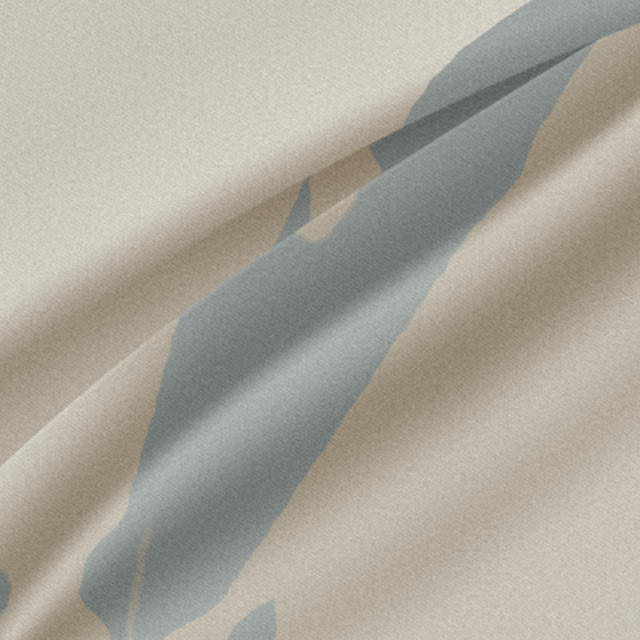
Give the GLSL for this texture, as a WebGL 1 fragment shader.

```glsl
precision highp float;
// Softly folded cream twill with a brushed blue-grey leaf print.

uniform vec2 u_resolution;

const vec3 CREAM_DARK = vec3(0.45, 0.38, 0.285);
const vec3 CREAM_LIGHT = vec3(0.835, 0.82, 0.78);
const vec3 BLUE_DARK = vec3(0.30, 0.32, 0.31);
const vec3 BLUE_LIGHT = vec3(0.725, 0.755, 0.745);

vec2 hashGradient(vec2 cell) {
  vec2 k = vec2(dot(cell, vec2(127.1, 311.7)), dot(cell, vec2(269.5, 183.3)));
  return fract(sin(k) * 43758.5) * 2.0 - 1.0;
}

float gradientNoise(vec2 p) {
  vec2 i = floor(p);
  vec2 f = fract(p);
  vec2 w = f * f * f * (f * (f * 6.0 - 15.0) + 10.0);
  vec2 e = vec2(1.0, 0.0);
  float low = mix(dot(hashGradient(i), f), dot(hashGradient(i + e.xy), f - e.xy), w.x);
  float high = mix(dot(hashGradient(i + e.yx), f - e.yx), dot(hashGradient(i + e.xx), f - e.xx), w.x);
  return mix(low, high, w.y);
}

float cubic(float x, vec4 c) {
  return c.x + x * (c.y + x * (c.z + x * c.w));
}

// Antialiased coverage of the positive side of d
float inside(float d, float soft) {
  return smoothstep(-soft, soft, d);
}

float segmentDistance(vec2 p, vec2 a, vec2 b) {
  vec2 ab = b - a;
  return length(p - a - ab * clamp(dot(p - a, ab) / dot(ab, ab), 0.0, 1.0));
}

vec3 cloth(float light, float dye) {
  return mix(mix(CREAM_DARK, CREAM_LIGHT, light), mix(BLUE_DARK, BLUE_LIGHT, light), dye);
}

float leafRight(float y) {
  float bump = 0.02 * exp(-pow((y - 0.72) / 0.06, 2.0));
  return 0.305 + 0.671 * y + bump - 0.05 * (1.0 - smoothstep(0.0, 0.06, y));
}

// Print on the front folds: leaf body, notch, pale vein and small fragments
float frontPrint(vec2 p, float soft) {
  float left = 0.143 + 0.27 * p.y - 0.04 * (1.0 - smoothstep(0.13, 0.2, p.y))
             + 0.07 * (1.0 - smoothstep(0.0, 0.08, p.y));
  float leaf = inside(min(p.x - left, leafRight(p.y) - p.x), soft);
  float notch = inside(0.028 - segmentDistance(p, vec2(0.49, 0.65), vec2(0.53, 0.7)), soft * 2.0);
  float veinX = 0.202 + 0.13 * p.y + 0.2 * p.y * p.y;
  float vein = inside(0.006 - abs(p.x - veinX), soft * 1.5) * (1.0 - smoothstep(0.12, 0.23, p.y));
  float tip = min(min(0.43 - p.x, p.x - 0.352 - 0.85 * p.y), 0.045 + 0.5 * (p.x - 0.39) - p.y);
  float fleck = (1.0 - length((p - vec2(0.0, 0.075)) / vec2(0.014, 0.035))) * 0.014;
  leaf *= (1.0 - notch) * (1.0 - 0.6 * vein);
  return max(leaf, max(inside(tip, soft), inside(fleck, soft)));
}

// Print glimpsed in the valley between the two overlapping folds
float valleyPrint(vec2 p, float soft) {
  float body = min(p.x - 0.58 - 0.5 * (0.765 - p.y), leafRight(p.y) - p.x);
  float wedge = min(p.x - 0.475 + 0.49 * (0.714 - p.y), 0.484 - p.x);
  return inside(max(body, wedge), soft);
}

float upperPrint(vec2 p, float soft) {
  float h = p.y - 0.805;
  return inside(p.x - (0.632 + 0.4 * h + 3.2 * h * h), soft);
}

// Light across the front folds; arguments are the heights of three ridges
float frontLight(vec2 p, float crease, float ridge, float lowRidge) {
  float t = (crease - p.y) / (crease - ridge);
  float rim = mix(0.92, 0.6, smoothstep(0.0, 0.4, p.x));
  float slope = mix(rim, 0.36, smoothstep(0.0, 0.65, t));
  slope += 0.1 * (1.0 - smoothstep(0.0, 0.012, crease - p.y));
  slope = mix(slope, 0.85, smoothstep(0.74, 1.02, t));
  float u = (ridge - p.y) / (ridge - lowRidge);
  float trough = mix(0.85, 0.36, smoothstep(0.0, 0.46, u));
  trough = mix(trough, 0.8, smoothstep(0.5, 1.0, u));
  float below = lowRidge - p.y;
  float base = mix(0.8, 0.66, smoothstep(0.0, 0.11, below));
  base = mix(base, 0.86, smoothstep(0.11, 0.25, below));
  return mix(mix(base, trough, step(0.0, -below)), slope, smoothstep(-0.012, 0.006, p.y - ridge));
}

void main() {
  vec2 p = gl_FragCoord.xy / u_resolution;
  float pixel = 1.0 / min(u_resolution.x, u_resolution.y);
  float soft = max(0.003, pixel);

  // Fold lines running from lower left to upper right
  float overlap = cubic(p.x, vec4(0.427, 0.69, -0.153, 0.0));
  float crease = cubic(p.x, vec4(0.27, 0.933, -0.357, 0.133));
  float ridge = cubic(p.x, vec4(-0.013, 1.313, -1.04, 0.56));
  float lowRidge = cubic(p.x, vec4(-0.117, 0.393, 0.224, 0.0));

  // Ragged brush edge
  vec2 q = p + 0.006 * vec2(gradientNoise(p * 32.0), gradientNoise(p * 32.0 + 19.0));

  float above = p.y - overlap;
  float upperDye = upperPrint(q, soft);
  float upperLight = mix(0.45, 0.97, smoothstep(-0.01, mix(0.11, 0.065, p.x), above));
  upperLight -= 0.1 * smoothstep(0.08, 0.32, above) + 0.22 * upperDye * smoothstep(0.0, 0.06, above);
  float valleyDark = mix(0.4, 0.2, smoothstep(0.1, 0.7, p.x));
  float valleyLight = mix(valleyDark, 0.66, smoothstep(0.0, 0.14, -above));

  vec3 color = cloth(frontLight(p, crease, ridge, lowRidge), frontPrint(q, soft));
  color = mix(color, cloth(valleyLight, valleyPrint(q, soft)), inside(p.y - crease, soft));
  float overlapSoft = mix(0.022, soft, smoothstep(0.0, 0.45, p.x));
  color = mix(color, cloth(upperLight, upperDye), inside(above, overlapSoft));

  // Fine twill, yarn grain and broad unevenness
  float twill = sin(6.2832 * dot(p, vec2(105.0, 150.0)) + 3.0 * gradientNoise(p * 60.0));
  float grain = gradientNoise(p * 210.0) + 0.6 * gradientNoise(p * vec2(100.0, 140.0));
  color += 0.011 * twill + 0.065 * grain + 0.012 * gradientNoise(p * 5.0);
  gl_FragColor = vec4(clamp(color, 0.0, 1.0), 1.0);
}
```
